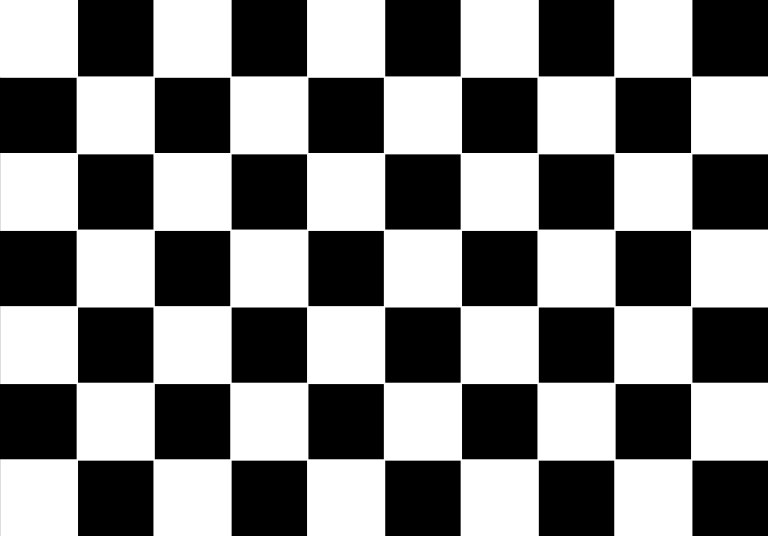
A WebGL 2 fragment shader for this pattern:

```glsl
#version 300 es
precision highp float;
// Black and white checkerboard, 10 squares across and 7 down.
// Each axis gives soft bands for its even and odd cells; crossing them makes
// the squares, set in slightly so a thin white seam parts diagonal neighbours.

uniform vec2 u_resolution;
out vec4 fragColor;

const vec2 GRID = vec2(10.0, 7.0);
const float SEAM_START = 0.016;   // inset at the left and top, in cells
const float SEAM_END = 0.002;     // inset at the right and bottom, in cells
const float HAIRLINE = 0.013;     // width of the faint left border, in cells

const vec3 WHITE = vec3(1.0);
const vec3 BLACK = vec3(0.0);
const vec3 PALE_GREY = vec3(0.87);

// Coverage of a signed distance, positive inside, over one pixel.
float coverage(float dist, float pixel) {
    return clamp(0.5 + dist / pixel, 0.0, 1.0);
}

// Band filling every second cell, less the seam insets.
float band(float t, float parity, float pixel) {
    float centre = parity + 0.5 * (1.0 + SEAM_START - SEAM_END);
    float halfWidth = 0.5 * (1.0 - SEAM_START - SEAM_END);
    float offset = abs(mod(t - centre + 1.0, 2.0) - 1.0);
    return coverage(halfWidth - offset, pixel);
}

// Even and odd bands along one axis.
vec2 bandPair(float t, float pixel) {
    return vec2(band(t, 0.0, pixel), band(t, 1.0, pixel));
}

void main() {
    // Cell coordinates, counted from the left and from the top
    vec2 uv = gl_FragCoord.xy / u_resolution;
    vec2 cell = vec2(uv.x, 1.0 - uv.y) * GRID;
    vec2 pixel = GRID / u_resolution;

    // Squares on the outer edges run off the canvas without a seam
    vec2 inner = clamp(cell, vec2(0.5), GRID - 0.5);
    vec2 columns = bandPair(inner.x, pixel.x);
    vec2 rows = bandPair(inner.y, pixel.y);
    float ink = dot(columns, rows.yx);

    // Faint border on the left, below the first row
    float border = coverage(HAIRLINE - cell.x, pixel.x) * step(1.0, cell.y);
    vec3 ground = mix(WHITE, PALE_GREY, border);

    fragColor = vec4(mix(ground, BLACK, clamp(ink, 0.0, 1.0)), 1.0);
}
```
